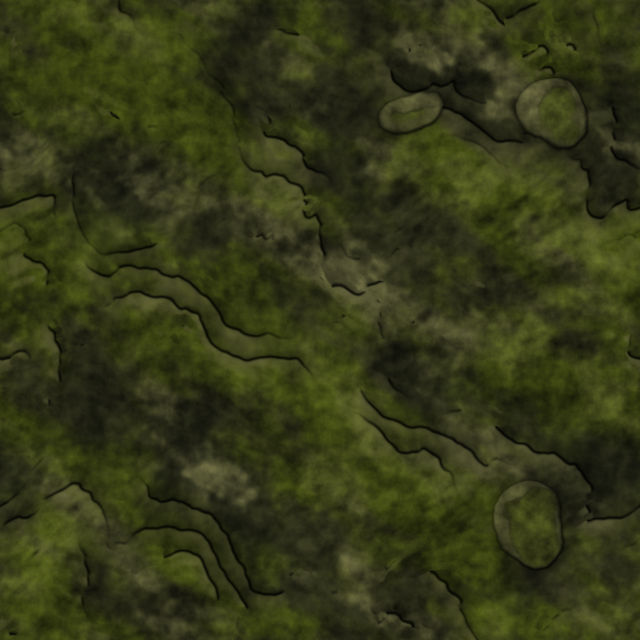
Give the GLSL for this texture, as a WebGL 2 fragment shader.

```glsl
#version 300 es
precision highp float;
// Mossy, eroded ground with dark crevices, pale rims and a few round knobs; tiles on all sides.

#define RELIEF_CELLS 3.0
#define KNOB_CELLS 4.0
#define KNOB_SHARE 0.26
#define CREVICE_WIDTH 0.0024
#define SHADOW_WIDTH 0.034
#define RIM_WIDTH 0.024
#define LIGHT_GAIN 0.042
#define SOIL vec3(0.178, 0.182, 0.100)
#define MOSS vec3(0.232, 0.264, 0.068)
#define PALE vec3(0.370, 0.365, 0.228)
#define DARK vec3(0.112, 0.120, 0.072)

uniform vec2 u_resolution;
out vec4 fragColor;

const float TAU = 6.2831853;

vec2 hash2(vec2 cell, float seed) {
    vec3 h = fract(vec3(cell.xyx + seed * 1.37) * vec3(0.1031, 0.1030, 0.0973));
    h += dot(h, h.yzx + 33.33);
    return fract((h.xx + h.yz) * h.zy);
}

float cornerSlope(vec2 cell, vec2 offset, float period, float seed) {
    float angle = TAU * hash2(mod(cell, period), seed).x;
    return dot(vec2(cos(angle), sin(angle)), offset);
}

// Gradient noise on the unit torus, with a whole number of cells per side.
float noise(vec2 p, float period, float seed) {
    p *= period;
    vec2 i = floor(p), f = p - i;
    vec2 w = f * f * f * (f * (f * 6.0 - 15.0) + 10.0);
    vec2 e = vec2(1.0, 0.0);
    float low = mix(cornerSlope(i, f, period, seed), cornerSlope(i + e, f - e, period, seed), w.x);
    float high = mix(cornerSlope(i + e.yx, f - e.yx, period, seed),
                     cornerSlope(i + 1.0, f - 1.0, period, seed), w.x);
    return mix(low, high, w.y);
}

float layers(vec2 p, float period, float seed) {
    float sum = 0.0, amplitude = 0.5;
    for (int k = 0; k < 4; k++) {
        sum += amplitude * noise(p, period, seed + float(k) * 7.0);
        period *= 2.0;
        amplitude *= 0.58;
    }
    return sum;
}

// Whole-number shear: stretches features down to the right and still wraps.
vec2 shear(vec2 p) { return vec2(p.x + p.y, p.y); }

// Layered sines bend the ground into winding ridges.
vec2 bend(vec2 p) {
    p += 0.026 * sin(TAU * (p.yx * vec2(2.0, 1.0) + vec2(0.15, 0.60)));
    p += 0.008 * sin(TAU * (p.yx * vec2(4.0, 5.0) + vec2(0.70, 0.25)));
    return p;
}

float relief(vec2 p) {
    vec2 q = bend(p);
    return noise(shear(q), RELIEF_CELLS, 3.0) + 0.46 * noise(q, 6.0, 11.0)
         + 0.18 * noise(q, 13.0, 19.0) + 0.075 * noise(q, 29.0, 23.0) + 0.025 * noise(q, 61.0, 29.0);
}

// Cellular search: signed distance to the closest knob, and the direction away from it.
vec3 closestKnob(vec2 p) {
    p *= KNOB_CELLS;
    vec2 home = floor(p);
    vec3 best = vec3(9.0, 0.0, 1.0);
    for (int y = -1; y <= 1; y++)
    for (int x = -1; x <= 1; x++) {
        vec2 cell = home + vec2(x, y);
        vec2 id = mod(cell, KNOB_CELLS);
        vec2 traits = hash2(id, 41.0);
        vec2 away = p - cell - 0.25 - 0.5 * hash2(id, 53.0);
        float reach = length(away);
        float d = reach - mix(0.15, 0.25, traits.y);
        if (traits.x < KNOB_SHARE && d < best.x) best = vec3(d, away / max(reach, 0.001));
    }
    return vec3(best.x / KNOB_CELLS, best.yz);
}

float line(float d, float width) { return exp(-d * d / (width * width)); }

void main() {
    vec2 p = gl_FragCoord.xy / u_resolution;
    float height = relief(p);
    const float STEP = 0.002;
    vec2 slope = vec2(relief(p + vec2(STEP, 0.0)), relief(p + vec2(0.0, STEP))) - height;
    slope /= STEP;
    float steepness = max(length(slope), 1.2);
    float facing = dot(slope / steepness, normalize(vec2(-0.45, -0.9)));
    float blotch = layers(p, 10.0, 61.0);
    float grain = layers(p, 36.0, 71.0);

    // Ground: moss over soil, darker in the hollows, with worn pale areas.
    float moss = smoothstep(-0.22, 0.17, layers(shear(p), 4.0, 83.0) + 0.20 * height + 0.5 * blotch);
    vec3 color = mix(SOIL, MOSS, moss);
    color = mix(color, DARK, 0.58 * smoothstep(0.02, -0.50, height + 0.6 * blotch));
    float worn = smoothstep(0.02, 0.27, layers(shear(p), 5.0, 97.0) + 0.7 * blotch);
    color = mix(color, PALE, 0.70 * worn * (1.0 - 0.65 * moss));
    float light = clamp(LIGHT_GAIN * dot(slope, vec2(0.35, -0.85)), -0.28, 0.22);
    color *= 1.0 + light + 0.50 * blotch + 0.75 * grain;

    // Terraces: a shadowed floor, a thin crevice and a pale rim at each level.
    float wall = smoothstep(0.0, 0.75, facing);
    for (int k = 0; k < 3; k++) {
        float level = -0.27 + 0.25 * float(k);
        float d = (height - level) / steepness;
        float broken = wall * smoothstep(-0.22, 0.12, noise(p, 5.0, 101.0 + float(k)) + 0.05);
        float rim = smoothstep(0.0, 0.004, d) * exp(-max(d, 0.0) / RIM_WIDTH);
        rim *= 0.85 + 1.5 * blotch + 0.8 * grain;
        float shadow = d < 0.0 ? exp(d / SHADOW_WIDTH) : exp(-d / CREVICE_WIDTH);
        color = mix(color, PALE, clamp(0.72 * rim * broken, 0.0, 0.8));
        color *= 1.0 - 0.40 * shadow * broken;
        color *= 1.0 - 0.70 * line(d, CREVICE_WIDTH) * broken;
    }

    // Knobs: mossy cap, worn shoulder and a dark foot, heavier below.
    vec3 knob = closestKnob(p + 0.030 * vec2(noise(p, 11.0, 113.0), noise(p, 11.0, 127.0)));
    float d = knob.x + 0.02 * blotch;
    float body = smoothstep(0.002, -0.002, d);
    float side = dot(knob.yz, normalize(vec2(-0.5, 0.85)));
    float lip = d + 0.020 + 0.008 * side + 0.05 * blotch;
    float cap = smoothstep(0.008, -0.008, lip);
    vec3 top = mix(mix(SOIL, PALE, 0.48 + 0.22 * side), mix(MOSS, PALE, 0.22), cap);
    color = mix(color, top * (1.0 + 0.8 * blotch + 0.8 * grain), 0.80 * body);
    color *= 1.0 - (0.38 - 0.24 * side) * line(d, 0.0035);
    color *= 1.0 - 0.26 * line(lip, 0.0045) * (0.5 + 0.5 * side);
    color *= 1.0 - 0.28 * (1.0 - body) * exp(-max(d, 0.0) / 0.02);

    fragColor = vec4(clamp(color, 0.0, 1.0), 1.0);
}
```
